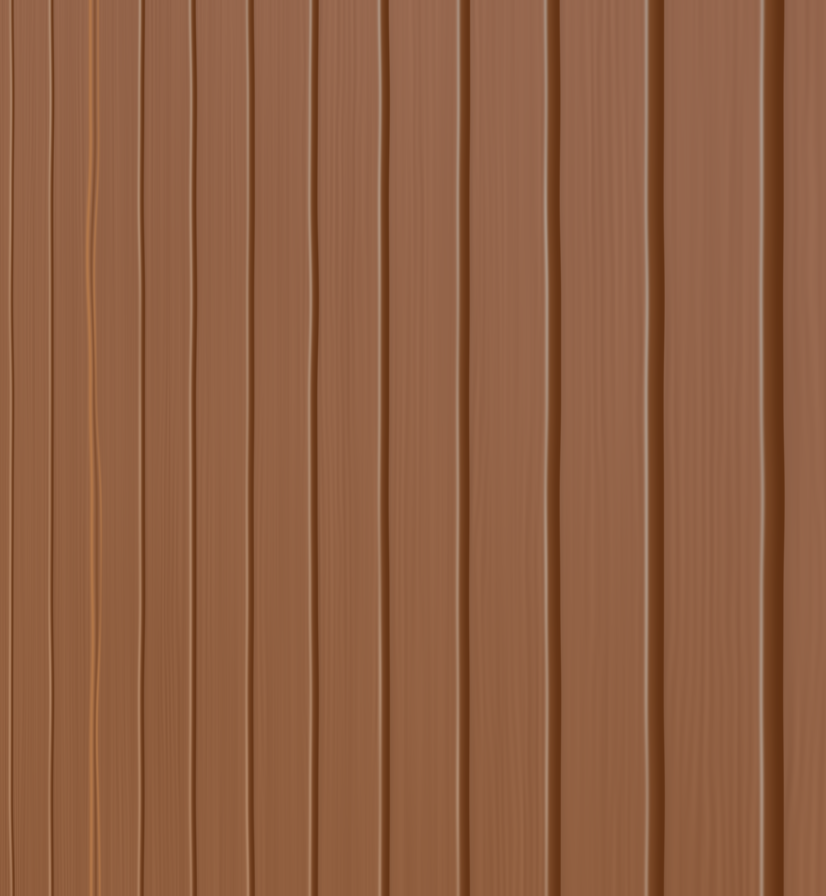
A WebGL 2 fragment shader for this texture:

```glsl
#version 300 es
precision highp float;

uniform vec2 u_resolution;
out vec4 fragColor;

const vec3 WARM_WOOD = vec3(0.565, 0.368, 0.242);
const vec3 ROSE_WOOD = vec3(0.588, 0.402, 0.305);
const vec3 GROOVE_LIT = vec3(0.475, 0.275, 0.145);
const vec3 GROOVE_DEEP = vec3(0.385, 0.195, 0.075);
const vec3 TAN_EDGE = vec3(0.70, 0.52, 0.39);
const vec3 PALE_EDGE = vec3(0.68, 0.61, 0.56);
const vec3 WORN_SEAM = vec3(0.72, 0.48, 0.29);

// Perspective: board number = (x - START) / (STEP + GROWTH * x)
const float START = 0.0127;
const float STEP = 0.04516;
const float GROWTH = 0.0407;
const float WORN_BOARD = 2.0;

float hash(vec2 p) {
    vec3 q = fract(vec3(p.xyx) * 0.1031);
    q += dot(q, q.yzx + 33.33);
    return fract((q.x + q.y) * q.z);
}

float noise(vec2 p) {
    vec2 cell = floor(p), f = fract(p);
    f = f * f * (3.0 - 2.0 * f);
    float low = mix(hash(cell), hash(cell + vec2(1, 0)), f.x);
    float high = mix(hash(cell + vec2(0, 1)), hash(cell + vec2(1, 1)), f.x);
    return mix(low, high, f.y);
}

float boardNumber(float x) {
    return (x - START) / (STEP + GROWTH * x);
}

float boardWidth(float x) {
    float depth = STEP + GROWTH * x;
    return depth * depth / (STEP + START * GROWTH);
}

// Soft line that never gets thinner than a pixel
float ridge(float d, float width, float pixel) {
    float w = max(width, pixel * 0.7);
    return exp(-d * d / (w * w));
}

float band(float d, float from, float to, float soft) {
    return smoothstep(from - soft, from + soft, d) * (1.0 - smoothstep(to - soft, to + soft, d));
}

// Wavy growth rings mixed with fine long fibres
float woodGrain(float n, float y, float board) {
    float drift = noise(vec2(n * 3.0, y * 3.0 + board * 17.0));
    float waver = noise(vec2(n * 9.0, y * 13.0 + board * 5.0));
    float rings = sin(n * 76.0 + drift * 9.0 + waver * 2.2);
    float patches = smoothstep(0.25, 0.8, noise(vec2(n * 4.0 + 31.0, y * 2.5)));
    float fibres = noise(vec2(n * 42.0, y * 5.0)) + noise(vec2(n * 15.0, y * 1.5)) - 1.0;
    return rings * patches * 0.011 + fibres * 0.017;
}

vec3 boardFace(vec2 uv, float n) {
    float board = floor(n);
    float rose = smoothstep(0.1, 1.1, uv.y * 0.75 + uv.x * 0.45);
    vec3 color = mix(WARM_WOOD, ROSE_WOOD, rose);
    color += (hash(vec2(board + 3.0, 7.0)) - 0.5) * 0.012;
    color += (noise(uv * vec2(6.0, 4.0)) - 0.5) * 0.012;
    return color + woodGrain(n, uv.y, board) * vec3(1.0, 0.95, 0.85);
}

vec3 addGroove(vec3 face, float d, float width, float x, float pixel) {
    float grooveWidth = width * mix(0.085, 0.18, x);
    float inside = band(d, 0.0, grooveWidth, max(0.0012, pixel * 0.6));
    vec3 depth = mix(GROOVE_LIT, GROOVE_DEEP, smoothstep(0.15, 0.85, d / grooveWidth));
    depth = mix(depth, GROOVE_LIT, 0.35 * (1.0 - x));
    float shade = smoothstep(grooveWidth * 1.6, grooveWidth, d) * step(0.0, d);
    return mix(face * (1.0 - 0.05 * shade), depth, inside);
}

vec3 addEdge(vec3 color, float d, vec2 uv, float pixel) {
    float wear = 0.7 + 0.3 * noise(vec2(uv.x * 20.0, uv.y * 8.0));
    float line = ridge(d, mix(0.0016, 0.0029, uv.x), pixel);
    vec3 edge = mix(TAN_EDGE, PALE_EDGE, smoothstep(0.1, 1.0, uv.x * 0.7 + uv.y * 0.4));
    return mix(color, edge, line * wear);
}

// Split seam: two uneven tan strands with a thin shadow between
vec3 addWornSeam(vec3 face, float d, float y, float pixel) {
    float sway = (noise(vec2(4.0, y * 7.0)) - 0.5) * 0.007;
    float spread = 0.003 + 0.006 * noise(vec2(9.0, y * 5.0));
    float left = ridge(d - sway + 0.003, 0.0023, pixel);
    float right = ridge(d - sway - spread, 0.0016, pixel);
    float shadow = ridge(d - sway - spread * 0.35, 0.0018, pixel);
    vec3 color = mix(face, GROOVE_LIT, shadow * 0.6);
    color = mix(color, WORN_SEAM, left * 0.85);
    return mix(color, WORN_SEAM, right * (0.3 + 0.5 * noise(vec2(2.0, y * 9.0))));
}

void main() {
    vec2 uv = gl_FragCoord.xy / u_resolution;
    float pixel = 1.0 / u_resolution.x;
    float n = boardNumber(uv.x);
    float seam = floor(n + 0.5);
    float width = boardWidth(uv.x);
    float wobble = (noise(vec2(seam * 7.0, uv.y * 9.0)) - 0.5) * 0.002;
    float d = (n - seam) * width + wobble;

    vec3 color = boardFace(uv, n);
    if (seam == WORN_BOARD) {
        color = addWornSeam(color, d, uv.y, pixel);
    } else {
        color = addGroove(color, d, width, uv.x, pixel);
        color = addEdge(color, d, uv, pixel);
    }
    fragColor = vec4(color, 1.0);
}
```
